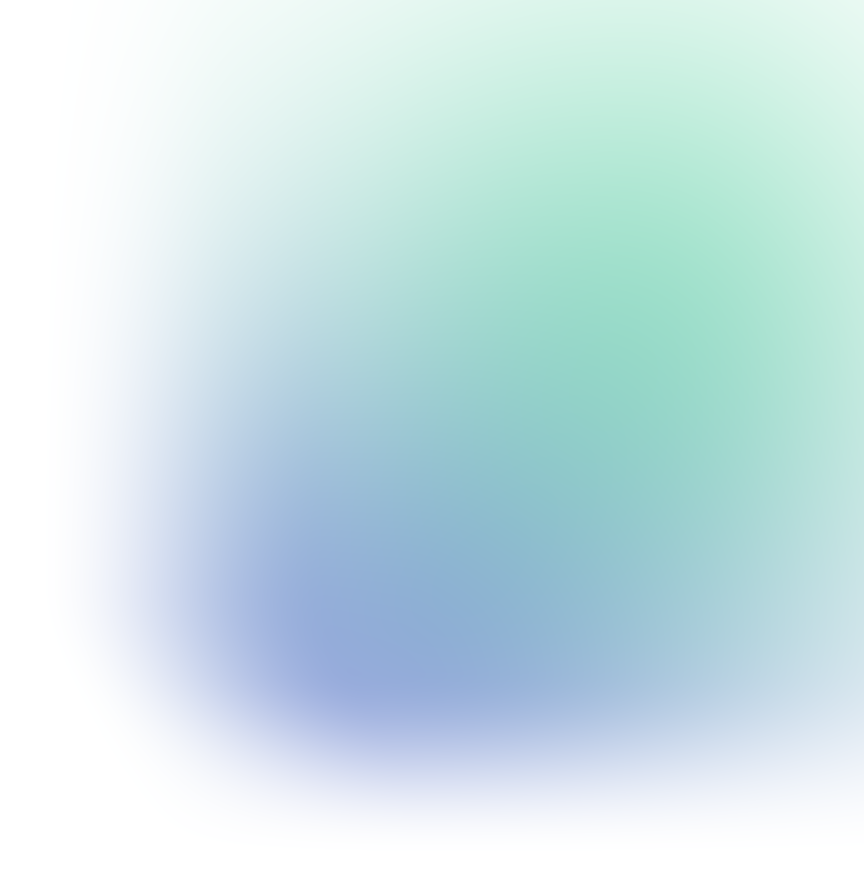
Give the GLSL for this background, as a WebGL 2 fragment shader.

```glsl
#version 300 es
precision highp float;
// Soft green and periwinkle glows blending over a white background.

uniform vec2 u_resolution;
out vec4 fragColor;

const vec3 GREEN_ABSORB = vec3(0.40, 0.10, 0.23);
const vec3 BLUE_ABSORB = vec3(0.36, 0.32, 0.11);

// Bell curve with a separate width on each side of its centre.
float bell(float x, float centre, float widthBelow, float widthAbove) {
    float d = x - centre;
    float t = d / (d < 0.0 ? widthBelow : widthAbove);
    return exp(-0.5 * t * t);
}

// Broad oval glow that vanishes before the left and bottom borders.
float greenGlow(vec2 p) {
    float body = bell(p.x, 0.743, 0.290, 0.254) * bell(p.y, 0.635, 0.287, 0.274);
    float fade = smoothstep(0.027, 0.27, p.x) * smoothstep(0.035, 0.296, p.y);
    return 0.84 * body * fade;
}

// Glow with a firm, rounded lower-left corner and long tails up and right.
float blueGlow(vec2 p) {
    float tailRight = bell(max(p.x, 0.46), 0.46, 1.0, 0.331);
    float tailUp = bell(max(p.y, 0.27), 0.27, 1.0, 0.267);
    float cornerShift = 0.122 * (1.0 - smoothstep(0.05, 0.35, p.y));
    float leftEdge = smoothstep(0.04, 0.378, p.x - cornerShift);
    float bottomEdge = smoothstep(0.042, 0.25, p.y);
    return 1.05 * tailRight * tailUp * leftEdge * bottomEdge;
}

void main() {
    vec2 p = gl_FragCoord.xy / u_resolution;

    // The green glow partly covers the blue one.
    float green = greenGlow(p);
    float blue = blueGlow(p) * (1.0 - 0.45 * green);

    // Each glow absorbs its share of the white light.
    vec3 colour = vec3(1.0) - green * GREEN_ABSORB - blue * BLUE_ABSORB;
    fragColor = vec4(clamp(colour, 0.0, 1.0), 1.0);
}
```
